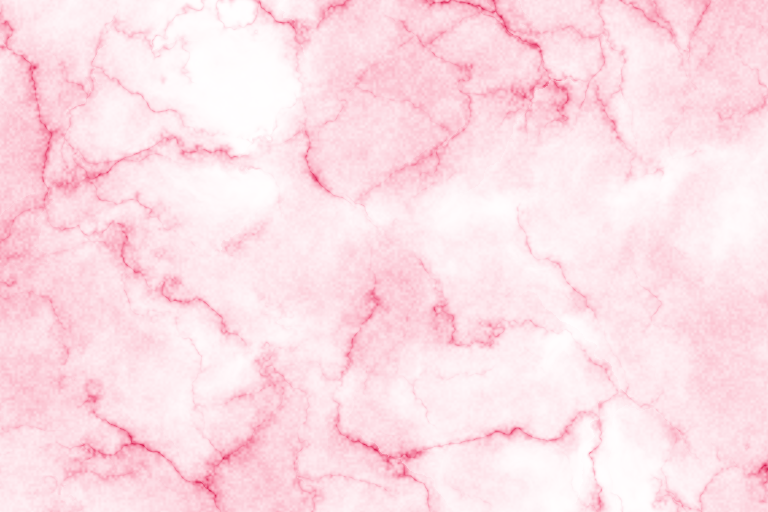
Write a Shadertoy shader that draws this texture.

```glsl
// Pink marble: mottled rosy clouds crossed by thin, jagged, broken veins.
// Veins are the borders of warped cellular noise; clouds are layered value
// noise; the summed tint strength is turned into colour at the end.

#define BASE_TINT 0.080      // mean strength of the clouds
#define CLOUD_CONTRAST 0.47
#define MOTTLE_TINT 0.13     // small blotches
#define PATCH_CONTRAST 0.08  // tint difference between vein cells
#define WARP 0.33            // bending and jaggedness of the veins
#define VEIN_CELLS 3.3       // large cells per canvas height
#define FINE_CELLS 7.0       // small cells per canvas height
#define VEIN_WIDTH 0.0055
#define VEIN_TINT 0.30
#define HALO_TINT 0.10
#define GRAIN_SCALE 190.0
#define GRAIN_TINT 0.75

const float HALO_WIDTH = 0.026;

vec2 hash2(vec2 p) {
    vec3 q = fract(p.xyx * vec3(0.1031, 0.1030, 0.0973));
    q += dot(q, q.yzx + 33.33);
    return fract((q.xx + q.yz) * q.zy);
}

float valueNoise(vec2 p) {
    vec2 cell = floor(p), f = fract(p);
    f = f * f * (3.0 - 2.0 * f);
    float low = mix(hash2(cell).x, hash2(cell + vec2(1, 0)).x, f.x);
    float high = mix(hash2(cell + vec2(0, 1)).x, hash2(cell + vec2(1, 1)).x, f.x);
    return mix(low, high, f.y);
}

// Layered noise, turned at each octave to hide the lattice
float layeredNoise(vec2 p) {
    float sum = 0.0, total = 0.0, amplitude = 1.0;
    for (int i = 0; i < 6; i++) {
        sum += amplitude * valueNoise(p);
        total += amplitude;
        p = mat2(1.6, 1.2, -1.2, 1.6) * p + 17.3;
        amplitude *= 0.57;
    }
    return sum / total;
}

// x: distance to the nearest cell border, y: random value of the cell
vec2 cellBorder(vec2 p) {
    vec2 home = floor(p), nearest = vec2(9), second = vec2(9);
    float cellValue = 0.0;
    for (int j = -1; j <= 1; j++)
    for (int i = -1; i <= 1; i++) {
        vec2 cell = home + vec2(i, j);
        vec2 random = hash2(cell + 40.0);
        vec2 offset = cell + 0.1 + 0.8 * random - p;
        if (dot(offset, offset) < dot(nearest, nearest)) {
            second = nearest;
            nearest = offset;
            cellValue = hash2(cell + 91.0).y;
        } else if (dot(offset, offset) < dot(second, second)) {
            second = offset;
        }
    }
    float border = dot(0.5 * (nearest + second), normalize(second - nearest));
    return vec2(max(border, 0.0), cellValue);
}

void mainImage(out vec4 fragColor, in vec2 fragCoord) {
    vec2 p = fragCoord / iResolution.y;
    float sides = cos(6.2832 * fragCoord.x / iResolution.x);

    // Warped space, stretched along the steep falling diagonal
    vec2 bend = vec2(layeredNoise(p * 3.6 + 5.0), layeredNoise(p * 3.6 + 31.0)) - 0.5;
    vec2 warped = p + WARP * bend;
    vec2 along = normalize(vec2(0.55, -0.83));
    vec2 veinSpace = vec2(dot(warped, along) / 1.4, dot(warped, vec2(-along.y, along.x)));

    // Clouds: paler in the middle, rosier toward the sides
    float cloud = layeredNoise(p * 2.8 + 0.9 * bend + 12.0);
    float mottle = layeredNoise(p * 13.0 + 2.0 * bend + 47.0);
    float tint = BASE_TINT + CLOUD_CONTRAST * (cloud - 0.5) + MOTTLE_TINT * (mottle - 0.5);
    tint += 0.03 * sides;

    // Grain breaks up both the clouds and the veins
    float grain = 0.65 * valueNoise(p * GRAIN_SCALE) + 0.35 * valueNoise(p * GRAIN_SCALE * 0.43 + 7.0);
    float broken = 0.3 + 0.7 * grain + 0.7 * mottle;

    // Large veins with blotchy halos, fading in and out along their length
    vec2 large = cellBorder(veinSpace * VEIN_CELLS + 3.0);
    float veinDist = large.x / VEIN_CELLS;
    float presence = smoothstep(0.34, 0.64, layeredNoise(p * 3.7 + 60.0) - 0.04 * sides);
    float halo = exp(-veinDist / HALO_WIDTH) * smoothstep(0.2, 0.8, mottle) * 2.0;
    tint += presence * (VEIN_TINT * broken * exp(-veinDist / VEIN_WIDTH) + HALO_TINT * halo);
    tint += PATCH_CONTRAST * (large.y - 0.5) * smoothstep(0.0, 0.08, veinDist);

    // Fine, fainter veins
    vec2 fineSpace = veinSpace + 0.12 * bend.yx;
    float fineDist = cellBorder(fineSpace * FINE_CELLS + 20.0).x / FINE_CELLS;
    float finePresence = smoothstep(0.42, 0.68, layeredNoise(p * 4.6 + 85.0) - 0.03 * sides);
    tint += finePresence * (0.5 * VEIN_TINT * broken * exp(-fineDist / VEIN_WIDTH)
                          + 0.5 * HALO_TINT * exp(-fineDist / (0.5 * HALO_WIDTH)));

    // Tint to colour, from near white to deep rose
    tint *= 1.0 + GRAIN_TINT * (grain - 0.5);
    tint = 0.5 * (tint + sqrt(tint * tint + 0.001));
    vec3 color = 1.0 - tint * vec3(0.05 + 0.2 * tint * tint, 1.0, 0.77);
    fragColor = vec4(clamp(color, 0.0, 1.0), 1.0);
}
```
